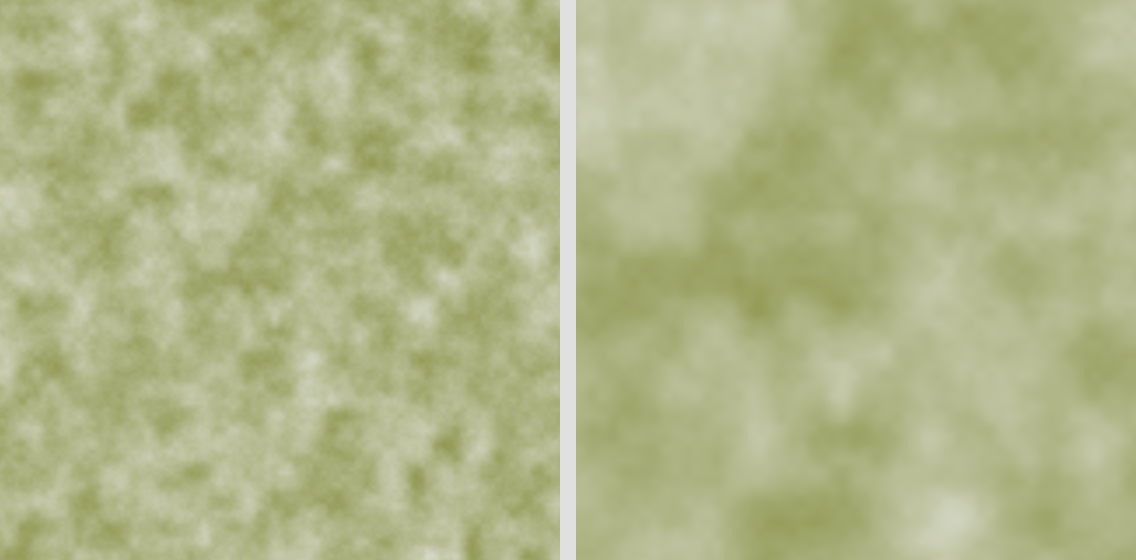
Left: the whole. Right: its middle third, enlarged.
Reproduce this texture procedurally as a Shadertoy shader.

```glsl
// Soft mottled sage green: pale and olive blotches with a faint fine grain.
// Octaves of smooth value noise are summed around zero, then mapped
// linearly onto a ramp from olive to pale grey-green.

const vec3 OLIVE = vec3(0.540, 0.575, 0.280);
const vec3 PALE = vec3(0.840, 0.850, 0.784);

const float BLOTCH_CELLS = 20.0;   // main blotches across the canvas
const float DRIFT_AMOUNT = 0.35;   // broad variation, twice the blotch size
const int OCTAVES = 4;             // blotches down to fine grain
const float OCTAVE_GAIN = 0.5;
const float CONTRAST = 0.54;

// Integer hash of a lattice point, returned in 0..1
float hash(ivec2 cell, int seed) {
    uvec2 q = uvec2(cell + 4096) * uvec2(1597u, 3812u + 39u);
    uint h = q.x ^ (q.y * 2699u) ^ (uint(seed) * 7919u);
    h = (h ^ (h >> 16)) * 0x7feb352du;
    h = (h ^ (h >> 15)) * 0x846ca68bu;
    h ^= h >> 16;
    return float(h >> 8) / 16777216.0;
}

// Smoothly interpolated lattice values, centred on zero
float valueNoise(vec2 p, int seed) {
    ivec2 cell = ivec2(floor(p));
    vec2 f = fract(p);
    vec2 blend = f * f * (3.0 - 2.0 * f);
    float lower = mix(hash(cell, seed), hash(cell + ivec2(1, 0), seed), blend.x);
    float upper = mix(hash(cell + ivec2(0, 1), seed), hash(cell + ivec2(1, 1), seed), blend.x);
    return mix(lower, upper, blend.y) - 0.5;
}

// Broad drift plus successively finer octaves
float mottle(vec2 uv) {
    float sum = DRIFT_AMOUNT * valueNoise(uv * BLOTCH_CELLS * 0.5 + 0.3, 11);
    float cells = BLOTCH_CELLS;
    float amplitude = 1.0;
    for (int i = 0; i < OCTAVES; i++) {
        vec2 shift = vec2(0.37, 0.71) * float(i);
        sum += amplitude * valueNoise(uv * cells + shift, 23 + i);
        cells *= 2.0;
        amplitude *= OCTAVE_GAIN;
    }
    return sum;
}

void mainImage(out vec4 fragColor, in vec2 fragCoord) {
    vec2 uv = fragCoord / iResolution.y;
    float tone = clamp(0.5 + CONTRAST * mottle(uv), 0.0, 1.0);
    fragColor = vec4(mix(OLIVE, PALE, tone), 1.0);
}
```
